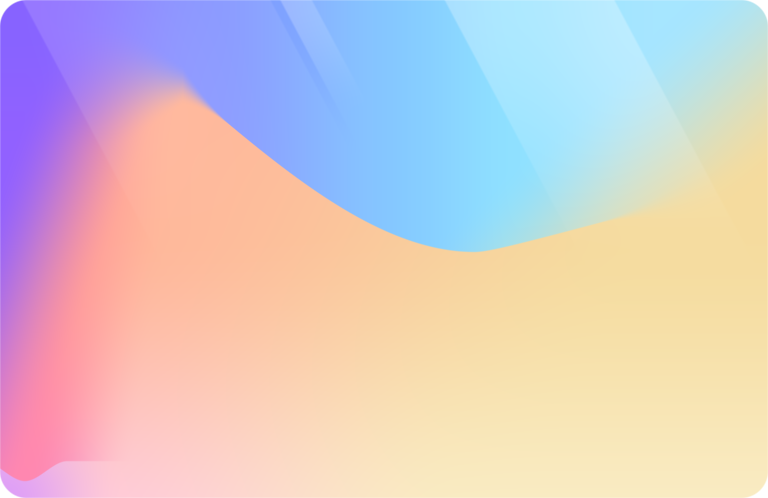
Reproduce this background procedurally as a Shadertoy shader.

```glsl
// A soft gradient card: a cool sky above a warm wave, crossed by slanted light rays.
// Colour ramps are layered with smoothstep masks; the wave edge blurs at both ends,
// and a rounded-box distance trims the corners.

// Height of the wave crest, with a dip at u = 0.618.
float waveHeight(float u) {
    float left = clamp(0.618 - u, 0.0, 0.38);
    float right = max(u - 0.618, 0.0);
    return 0.494 + left * left * (3.5 - 3.1 * left)
                 + right * right / (0.06 + 2.4 * right);
}

// Sky: violet to blue to cyan, turning sandy toward the right end of the wave.
vec3 skyColor(float u, float depth) {
    vec3 c = mix(vec3(0.53, 0.39, 1.0), vec3(0.55, 0.60, 1.0), smoothstep(0.03, 0.28, u));
    c = mix(c, vec3(0.52, 0.79, 1.0), smoothstep(0.25, 0.55, u));
    c = mix(c, vec3(0.56, 0.88, 1.0), smoothstep(0.50, 0.68, u));
    c = mix(c, vec3(0.65, 0.90, 1.0), smoothstep(0.66, 0.85, u));
    return mix(c, vec3(0.96, 0.86, 0.62), smoothstep(0.90, 1.25, u + 0.7 * depth));
}

// Wave: peach to sand, paler at the foot, with coral and violet on the left.
vec3 waveColor(float u, float depth, float pixel) {
    vec3 c = mix(vec3(1.0, 0.71, 0.60), vec3(0.96, 0.86, 0.62),
                 smoothstep(0.25, 1.0, u + 0.3 * depth));
    vec3 pale = mix(vec3(1.0, 0.80, 0.88), vec3(0.98, 0.93, 0.78), smoothstep(0.1, 0.6, u));
    c = mix(c, pale, smoothstep(0.45, 1.15, depth));
    float lilac = (1.0 - smoothstep(0.0, 0.16, u)) * smoothstep(0.8, 1.0, depth);
    c = mix(c, vec3(0.87, 0.62, 0.97), lilac);

    // Coral fold with a crisp, curved lower lip
    float lip = 0.966 - 0.04 * smoothstep(0.0, 0.055, abs(u - 0.0325));
    float fold = 1.0 - smoothstep(-0.07, 0.07, u - 0.19 + 0.09 * depth);
    fold *= 1.0 - smoothstep(-pixel, pixel, depth - lip);
    vec3 coral = mix(vec3(1.0, 0.60, 0.60), vec3(1.0, 0.53, 0.69),
                     smoothstep(0.4, 0.95, depth - u));
    c = mix(c, coral, fold);

    // Violet glow along the left side
    float glow = 1.0 - smoothstep(-0.09, 0.09, u - 0.175 + 0.245 * depth);
    glow *= 1.0 - smoothstep(-pixel, pixel, depth - lip);
    return mix(c, vec3(0.57, 0.38, 1.0), glow);
}

// Antialiased strip between two slanted edges, fading out at a given depth.
float ray(float slant, float from, float to, float depth, float reach, float pixel) {
    float strip = smoothstep(-pixel, pixel, slant - from)
                * (1.0 - smoothstep(-pixel, pixel, slant - to));
    return strip * (1.0 - smoothstep(0.0, reach, depth));
}

void mainImage(out vec4 fragColor, in vec2 fragCoord) {
    vec2 uv = fragCoord / iResolution.xy;
    float pixel = 1.0 / iResolution.y;
    float depth = 1.0 - uv.y;

    // Join sky and wave: crisp in the middle, diffuse at the sides
    float blur = 0.14 * (1.0 - smoothstep(0.12, 0.30, uv.x))
               + 0.08 * smoothstep(0.78, 0.98, uv.x) + pixel;
    float sky = smoothstep(-blur, blur, uv.y - waveHeight(uv.x));
    vec3 color = mix(waveColor(uv.x, depth, pixel), skyColor(uv.x, depth), sky);

    // Slanted light rays
    float slant = uv.x - 0.345 * depth;
    float broad = ray(slant, 0.029, 0.35, depth, 0.60, pixel);
    broad *= 1.0 - smoothstep(0.029, 0.30, slant);
    color = mix(color, vec3(1.0), 0.13 * broad);
    color = mix(color, vec3(0.42, 0.58, 1.0), 0.35 * ray(slant, 0.352, 0.365, depth, 0.32, pixel));
    color = mix(color, vec3(1.0), 0.16 * ray(slant, 0.365, 0.406, depth, 0.23, pixel));
    color = mix(color, vec3(1.0), 0.27 * ray(slant, 0.579, 0.80, depth, 0.56, pixel));

    // Rounded card on white
    vec2 halfSize = vec2(0.5 * iResolution.x / iResolution.y, 0.5);
    vec2 corner = abs(uv - 0.5) * 2.0 * halfSize - halfSize + 0.054;
    float card = length(max(corner, 0.0)) - 0.054;
    color = mix(color, vec3(1.0), smoothstep(-pixel, pixel, card));

    fragColor = vec4(color, 1.0);
}
```
